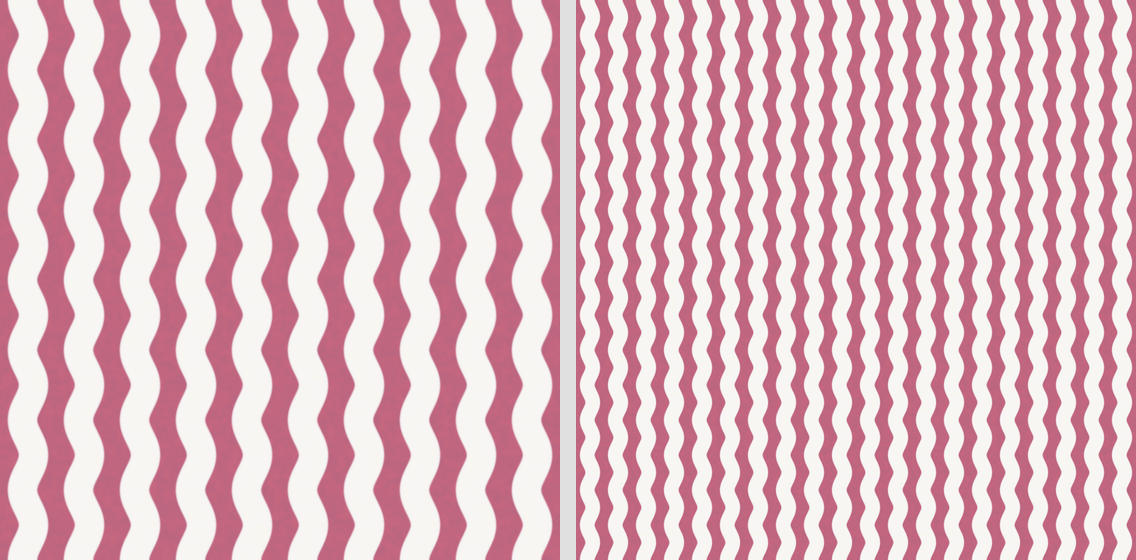
Left, the tile; right, the same tile 2 across and 2 down.
Write a Shadertoy shader that draws this pattern.

```glsl
const float TAU = 6.2831853;

vec2 gradientAt(vec2 cell, float period) {
    cell = mod(cell, period);
    float h = fract(sin(dot(cell, vec2(127.1, 311.7))) * 43758.55);
    return vec2(cos(TAU * h), sin(TAU * h));
}

// Gradient noise that wraps after a whole number of cells
float tileNoise(vec2 uv, float period) {
    vec2 p = uv * period;
    vec2 i = floor(p), f = p - i;
    vec2 w = f * f * f * (f * (f * 6.0 - 15.0) + 10.0);
    vec2 e = vec2(1.0, 0.0);
    float a = dot(gradientAt(i, period), f);
    float b = dot(gradientAt(i + e.xy, period), f - e.xy);
    float c = dot(gradientAt(i + e.yx, period), f - e.yx);
    float d = dot(gradientAt(i + e.xx, period), f - e.xx);
    return mix(mix(a, b, w.x), mix(c, d, w.x), w.y);
}

// Distance to the curve x = -amp * cos(k * y), refined by Newton steps
float waveDistance(vec2 p, float amp, float k) {
    float t = p.y;
    for (int i = 0; i < 7; i++) {
        float gap = p.x + amp * cos(k * t);
        float slope = amp * k * sin(k * t);
        float bend = amp * k * k * cos(k * t);
        t -= (t - p.y - gap * slope) / max(1.0 + slope * slope - gap * bend, 0.3);
    }
    return length(p - vec2(-amp * cos(k * t), t));
}

void mainImage(out vec4 fragColor, in vec2 fragCoord) {
    vec2 uv = fragCoord / iResolution.xy;

    // Ten wavy bands across, eight waves down, constant width along the curve
    vec2 p = vec2((fract(uv.x * 10.0) - 0.5) / 10.0, uv.y);
    float edge = waveDistance(p, 0.0098, TAU * 8.0) - 0.0263;

    // Faint mottling in both colours
    float fine = tileNoise(uv, 96.0);
    float broad = tileNoise(uv + 0.37, 40.0);
    float mottle = smoothstep(-0.35, 0.45, 0.7 * fine + 0.6 * broad);
    vec3 rose = mix(vec3(0.768, 0.402, 0.498), vec3(0.733, 0.398, 0.502), mottle);
    vec3 cream = vec3(0.97, 0.965, 0.952) + vec3(0.004, 0.003, 0.02) * broad;

    // Cool fringe just inside the band, then the soft edge
    cream = mix(cream, vec3(0.955, 0.94, 0.955), 0.6 * smoothstep(-0.006, -0.001, edge));
    float soft = max(0.0022, 1.0 / iResolution.y);
    fragColor = vec4(mix(cream, rose, smoothstep(-soft, soft, edge)), 1.0);
}
```
